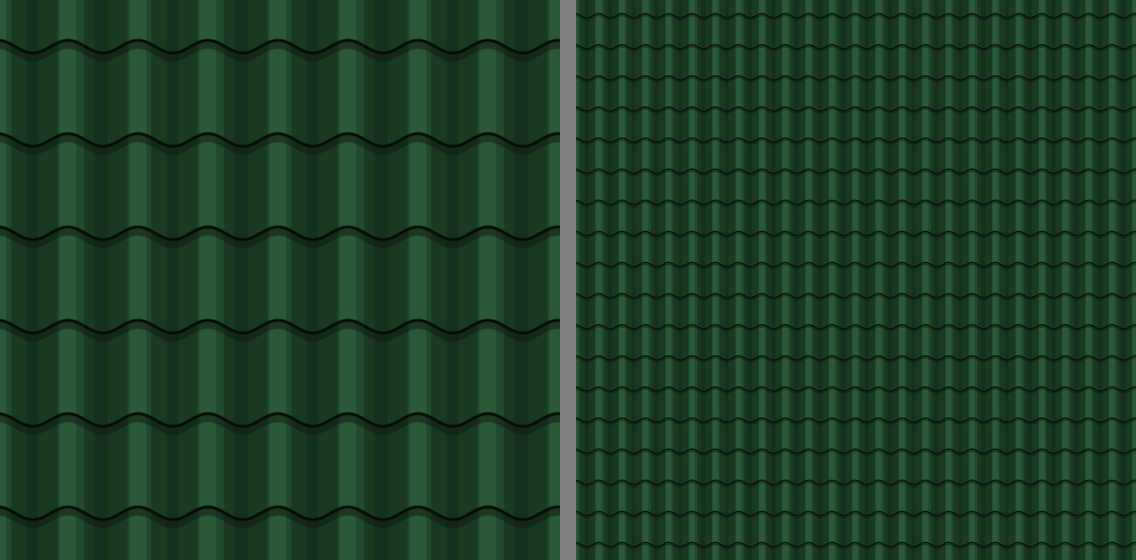
Left: one tile. Right: repeated 3 by 3.
This texture is drawn by a Shadertoy shader. Its source:

```glsl
const float TAU = 6.2831853;
const vec2 TILES = vec2(8.0, 6.0);      // repeats across and down
const float CREST_SHIFT = 0.03;         // crest offset, in columns
const float WAVE_HEIGHT = 0.068;        // all heights below are in rows
const float LINE_HALF_WIDTH = 0.015;
const float SHADOW_DEPTH = 0.092;
const float SHADOW_STRENGTH = 0.52;
const float EDGE_SOFTNESS = 0.012;

const vec3 BASE = vec3(0.098, 0.225, 0.134);
const vec3 GROOVE = vec3(0.083, 0.193, 0.112);
const vec3 SHOULDER = vec3(0.128, 0.288, 0.180);
const vec3 RIDGE = vec3(0.165, 0.345, 0.222);
const vec3 SHADOW = vec3(0.070, 0.100, 0.060);
const vec3 LINE = vec3(0.010, 0.055, 0.010);

// Soft-edged interval between two positions
float band(float x, float from, float to, float soft) {
    return smoothstep(from - soft, from + soft, x)
         * (1.0 - smoothstep(to - soft, to + soft, x));
}

// Vertical corrugation: lit ridge, shoulders and a darker groove
vec3 corrugation(float u, float soft) {
    float x = fract(u + 0.2) - 0.2;               // ridge centred on zero
    float wide = mod(floor(u + 0.2), 2.0);        // alternate columns differ
    vec3 color = BASE;
    color = mix(color, GROOVE, band(x, mix(0.415, 0.375, wide), 0.575, soft));
    color = mix(color, SHOULDER, band(x, -0.148, mix(0.19, 0.23, wide), soft));
    return mix(color, RIDGE, band(x, -0.118, 0.118, soft));
}

void mainImage(out vec4 fragColor, in vec2 fragCoord) {
    vec2 p = fragCoord / iResolution.xy * TILES;
    vec2 soft = max(vec2(EDGE_SOFTNESS), 0.75 * TILES / iResolution.xy);
    float u = p.x + CREST_SHIFT;
    vec3 color = corrugation(u, soft.x);

    // Signed depth below the nearest wavy overlap
    float wave = 0.5 + WAVE_HEIGHT * cos(TAU * u);
    float depth = fract(wave - p.y + 0.5) - 0.5;

    // Correct for slope so the line keeps an even width
    float slope = WAVE_HEIGHT * TAU * sin(TAU * u) * TILES.x / TILES.y;
    float lineDistance = abs(depth) * inversesqrt(1.0 + slope * slope);

    // Cast shadow, then the dark lip over it
    float shade = band(depth, 0.0, SHADOW_DEPTH, soft.y);
    color = mix(color, SHADOW, SHADOW_STRENGTH * shade);
    float lip = 1.0 - smoothstep(LINE_HALF_WIDTH - soft.y, LINE_HALF_WIDTH + soft.y, lineDistance);
    color = mix(color, LINE, lip);

    fragColor = vec4(color, 1.0);
}
```
